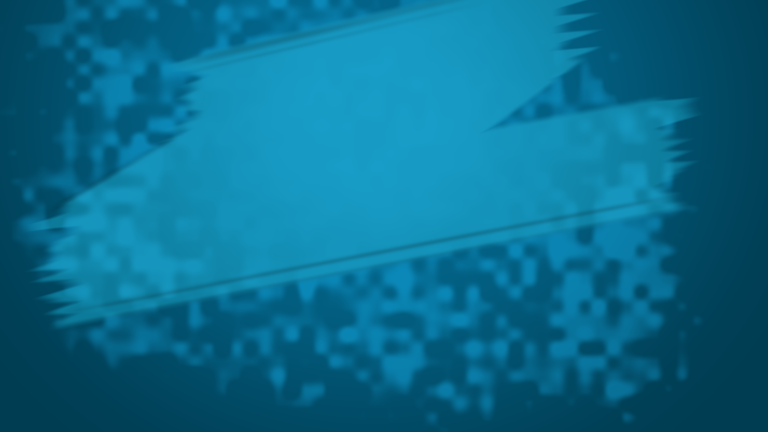
Give the GLSL for this background, as a Shadertoy shader.

```glsl
// Wide blue brush strokes over a speckled, vignetted teal backdrop.
#define LIGHT_CENTER vec2(0.86, 0.73)
#define SPLATTER_CENTER vec2(0.81, 0.54)
#define SPLATTER_RADII vec2(0.86, 0.50)
#define SPECKLE_SCALE 31.0
#define BRISTLE_SCALE 75.0
#define STROKE_SLOPE 0.19
#define BACK_NEAR vec3(0.01, 0.39, 0.535)
#define BACK_FAR vec3(0.0, 0.24, 0.325)
#define SPLATTER_COLOR vec3(0.045, 0.55, 0.74)
#define PAINT_NEAR vec3(0.095, 0.62, 0.785)
#define PAINT_FAR vec3(0.05, 0.49, 0.615)

float hash(vec2 p) {
    vec3 q = fract(p.xyx * 0.1031);
    q += dot(q, q.yzx + 33.33);
    return fract((q.x + q.y) * q.z);
}

float noise(vec2 p) {
    vec2 cell = floor(p), f = fract(p);
    f = f * f * (3.0 - 2.0 * f);
    vec2 e = vec2(0.0, 1.0);
    return mix(mix(hash(cell), hash(cell + e.yx), f.x),
               mix(hash(cell + e.xy), hash(cell + e.yy), f.x), f.y);
}

// Height of a straight rim: value at x = 0 and slope.
float rimHeight(float x, vec2 rim) {
    return rim.x + rim.y * x;
}

const vec2 FLOOR_RIM = vec2(0.215, STROKE_SLOPE);
const vec2 UPPER_RIM = vec2(0.765, 0.236);
const vec2 NOTCH_RIM = vec2(1.58, -0.74);
const vec2 LOWER_RIM = vec2(0.50, 0.18);
const vec2 LEFT_RIM = vec2(0.443, 0.594);

// Coverage between two x limits, under one rim and over another.
float stroke(vec2 p, float reach, vec2 ends, vec2 top, vec2 bottom) {
    float sides = max(ends.x - p.x, p.x - ends.y) + reach;
    float drop = max(p.y - rimHeight(p.x, top), rimHeight(p.x, bottom) - p.y);
    return (1.0 - smoothstep(-0.03, 0.03, sides)) * (1.0 - smoothstep(-0.012, 0.008, drop));
}

float brush(vec2 p, float bristles) {
    float reach = 0.11 * (bristles - 0.5);
    vec2 upperBottom = NOTCH_RIM;
    // Slope the notch so that it mirrors the rising canvas height
    upperBottom = vec2(-0.14, 0.74);
    float floorCut = 1.0 - smoothstep(-0.012, 0.008, rimHeight(p.x, FLOOR_RIM) - p.y);
    float upper = stroke(p, reach, vec2(0.43, 1.335), UPPER_RIM, upperBottom) * floorCut;
    float lower = stroke(p, reach, vec2(0.417, 1.56), LOWER_RIM, FLOOR_RIM);
    float left = stroke(p, reach, vec2(0.13, 0.55), LEFT_RIM, FLOOR_RIM);
    return max(upper, max(lower, left));
}

// Soft blotches, dense inside a tilted oval and sparse at its rim.
float splatter(vec2 p) {
    vec2 q = p - SPLATTER_CENTER;
    q.y += 0.17 * q.x;
    q = abs(q) / SPLATTER_RADII;
    float oval = pow(q.x, 3.0) + pow(q.y, 3.0);
    float lumps = 0.5 * (noise(p * 5.0 + 7.0) - 0.5) + 0.1 * cos(p.x * 15.0 - 3.5);
    float density = 1.0 - smoothstep(0.4, 1.25, oval - lumps);
    float grain = 0.65 * noise(p * SPECKLE_SCALE) + 0.35 * noise(p * SPECKLE_SCALE * 0.45 + 31.0);
    return smoothstep(0.0, 0.5, grain - 0.78 + 0.52 * density) * smoothstep(0.0, 0.3, density);
}

float line(float x, float width) {
    return exp(-x * x / (width * width));
}

void mainImage(out vec4 fragColor, in vec2 fragCoord) {
    vec2 p = fragCoord / iResolution.y;
    p.x += 0.5 * (16.0 / 9.0 - iResolution.x / iResolution.y);

    // Backdrop and its speckles
    float away = length((p - LIGHT_CENTER) * vec2(1.0, 1.1));
    vec3 color = mix(BACK_NEAR, BACK_FAR, smoothstep(0.3, 1.1, away));
    float specks = splatter(p);
    vec3 speckColor = SPLATTER_COLOR * (1.0 - 0.2 * smoothstep(0.4, 1.1, away));
    color = mix(color, speckColor, 0.9 * specks);

    // Paint, smooth near the light and mottled toward the ends
    float across = p.y - STROKE_SLOPE * p.x;
    float bristles = noise(vec2(p.x * 3.0, across * BRISTLE_SCALE));
    float coverage = brush(p, bristles);
    float mottle = smoothstep(0.22, 0.65, away);
    vec3 paint = mix(PAINT_NEAR, PAINT_FAR, smoothstep(0.1, 0.8, away));
    paint = mix(paint, PAINT_NEAR * 0.97, 0.9 * mottle * specks);
    color = mix(color, paint, coverage * 0.95);

    // Broken grooves along the long rims
    float low = p.y - rimHeight(p.x, FLOOR_RIM);
    float high = p.y - rimHeight(p.x, UPPER_RIM);
    float shoulder = p.y - rimHeight(p.x, LEFT_RIM);
    float lowSpan = smoothstep(0.1, 0.3, p.x) * (1.0 - smoothstep(1.4, 1.6, p.x));
    float highSpan = smoothstep(0.4, 0.5, p.x) * (1.0 - smoothstep(1.0, 1.15, p.x));
    float leftSpan = smoothstep(0.1, 0.15, p.x) * (1.0 - smoothstep(0.38, 0.45, p.x));
    float grooves = lowSpan * (line(low - 0.034, 0.006) + 0.5 * line(low - 0.003, 0.006))
        + highSpan * (line(high + 0.012, 0.01) + 0.4 * line(high + 0.035, 0.006))
        + 0.8 * leftSpan * line(shoulder, 0.009);
    color *= 1.0 - 0.2 * grooves * (0.5 + 0.7 * bristles);

    fragColor = vec4(clamp(color, 0.0, 1.0), 1.0);
}
```
